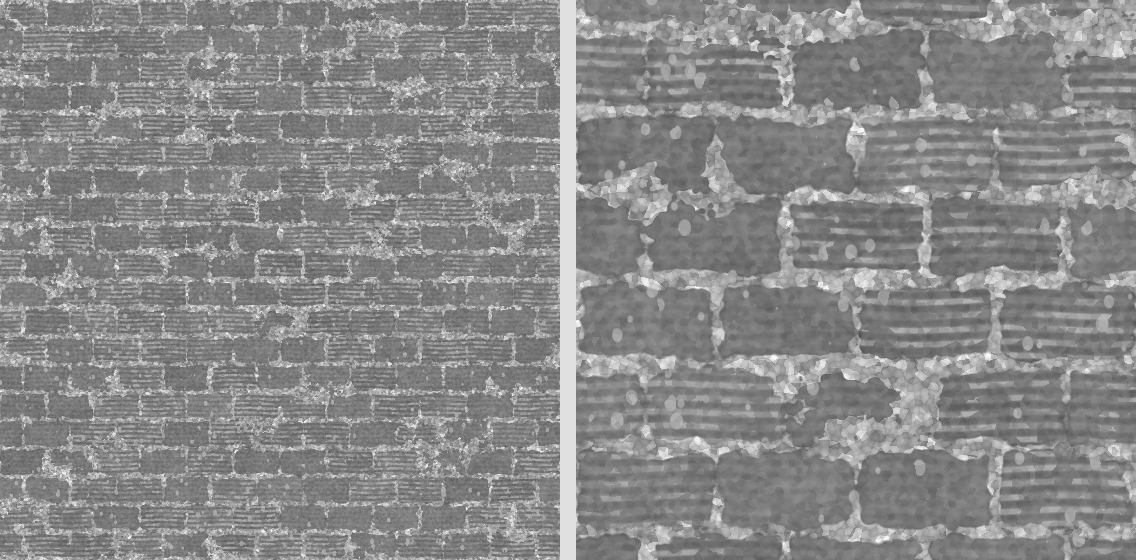
Left: the whole. Right: its middle third, enlarged.
A Shadertoy shader for this texture map:

```glsl
// Weathered grey wall of ribbed bricks in running bond, with crumbling gritty mortar.

vec3 hash3(vec2 p) {
    vec3 q = fract(p.xyx * vec3(0.1031, 0.1030, 0.0973));
    q += dot(q, q.yxz + 33.33);
    return fract((q.xxy + q.yzz) * q.zyx);
}

// Wrapping cellular noise: x = distance to nearest point, y = random value of its cell
vec2 cells(vec2 uv, vec2 count) {
    vec2 p = uv * count, base = floor(p);
    vec2 nearest = vec2(9.0, 0.0);
    for (int j = -1; j <= 1; j++)
    for (int i = -1; i <= 1; i++) {
        vec2 cell = base + vec2(i, j);
        vec3 h = hash3(mod(cell, count) + count.yx * 0.37);
        float dist = length(cell + h.xy - p);
        if (dist < nearest.x) nearest = vec2(dist, h.z);
    }
    return nearest;
}

float roundedBox(vec2 p, vec2 halfSize, float radius) {
    vec2 q = abs(p) - halfSize + radius;
    return length(max(q, 0.0)) + min(max(q.x, q.y), 0.0) - radius;
}

void mainImage(out vec4 fragColor, in vec2 fragCoord) {
    vec2 uv = fragCoord / iResolution.xy;
    float pixel = 20.0 / iResolution.y;

    // Running bond: 12 bricks across, 20 courses
    vec2 wall = uv * vec2(12.0, 20.0);
    float course = floor(wall.y);
    wall.x += 0.5 * (1.0 - mod(course, 2.0));
    vec2 local = fract(wall);
    vec3 brickRandom = hash3(mod(floor(wall), vec2(12.0, 20.0)) + 7.0);
    float edge = roundedBox((local - 0.5) * vec2(1.667, 1.0), vec2(0.785, 0.425), 0.09);

    // Noise layers
    float lump = 0.5 * cells(uv, vec2(26.0, 36.0)).x
               + 0.3 * cells(uv, vec2(64.0, 84.0)).x
               + 0.2 * cells(uv, vec2(150.0, 170.0)).x - 0.46;
    vec2 grit = cells(uv, vec2(250.0));
    vec2 grain = cells(uv, vec2(170.0, 210.0));
    float cloud = sin(6.2832 * (3.0 * uv.x + 2.0 * uv.y) + 2.0 * sin(12.5664 * uv.y))
                * sin(6.2832 * (2.0 * uv.x - 5.0 * uv.y) + 1.5 * sin(18.8496 * uv.x));

    // Mortar spreads over bricks in scattered crumbled patches
    vec2 patchCell = cells(uv, vec2(6.0, 10.0));
    float wear = smoothstep(0.42, 0.08, patchCell.x) * smoothstep(0.2, 0.6, patchCell.y);
    float spread = edge + 0.25 * wear + lump * (0.28 + 1.2 * wear);
    float mortar = smoothstep(-0.02 - pixel * 0.5, 0.01 + pixel * 0.5, spread);

    // Brick face: horizontal ribs, stronger on some bricks
    float ribPhase = fract(local.y * 6.0 + 0.12 * sin(6.2832 * uv.x * 9.0 + course));
    float rib = smoothstep(0.1, 0.35, ribPhase) - smoothstep(0.65, 0.95, ribPhase);
    float ribbed = smoothstep(0.4, 0.65, brickRandom.x);
    float face = 0.482 + 0.04 * (brickRandom.y - 0.5) + 0.015 * cloud;
    face += (rib - 0.5) * mix(0.025, 0.06, ribbed);
    face += 0.07 * (grit.y - 0.5) + 0.06 * (grain.x - 0.45) + 0.1 * lump;

    // Broken pale streaks along the ribs
    vec2 streakCell = cells(uv, vec2(84.0, 120.0));
    float streakLine = smoothstep(0.24 + pixel * 3.0, 0.12, abs(ribPhase - 0.5));
    float broken = smoothstep(0.35, 0.6, streakCell.y + 0.25 * cloud + 0.8 * lump);
    float streak = streakLine * broken * ribbed;
    face = mix(face, 0.63 + 0.16 * (grit.y - 0.4), 0.85 * streak);

    // Splashed mortar flecks
    vec2 fleckCell = cells(uv, vec2(110.0, 84.0));
    float fleckSize = 0.42 * smoothstep(0.86, 1.0, fleckCell.y + 0.07 * cloud);
    float fleck = smoothstep(0.06, -0.06, fleckCell.x - fleckSize) * step(0.02, fleckSize);
    face = mix(face, 0.68 + 0.1 * (grit.y - 0.5), 0.85 * fleck);

    // Gritty mortar with dark pits and bright grains
    float joint = 0.625 + 0.2 * (grit.y - 0.5) + 0.16 * (grain.y - 0.5);
    joint += 0.12 * (0.45 - grit.x) + 0.15 * lump;
    joint += 0.1 * smoothstep(0.75, 1.0, grain.y);

    // Chipped pale rim and a thin shade where mortar meets brick
    float rim = smoothstep(0.05, 0.0, abs(spread - 0.02));
    joint += 0.09 * rim * smoothstep(0.5, 0.9, streakCell.y);
    face -= 0.04 * smoothstep(-0.07, -0.01, spread);

    float shade = mix(face, joint, mortar);
    fragColor = vec4(vec3(clamp(shade, 0.0, 1.0)), 1.0);
}
```
